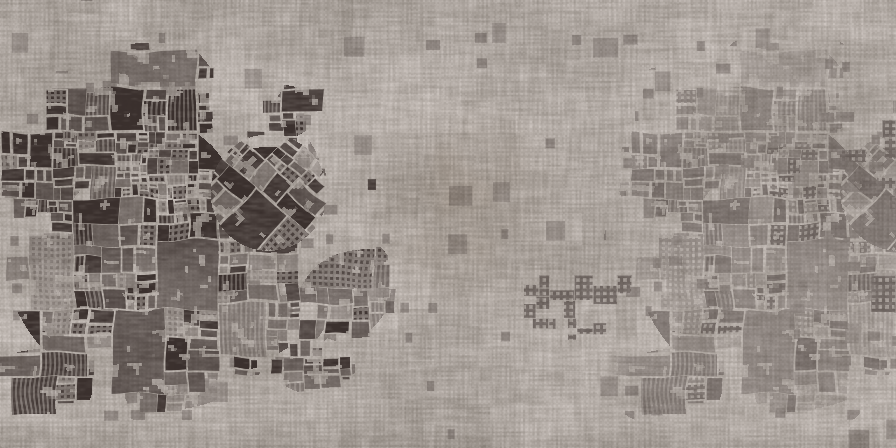
A Shadertoy shader for this pattern:

```glsl
// A woven linen sheet printed with an abstract town plan, dark at left, pale at right.
// Rectangles are split recursively into plots; ellipses decide which plots take ink,
// and each inked plot gets a hashed tone with a solid, striped or gridded fill.

const vec3 LINEN_LIGHT = vec3(0.78, 0.75, 0.73);
const vec3 LINEN_SHADE = vec3(0.55, 0.52, 0.49);
const vec3 INK = vec3(0.21, 0.17, 0.16);

// Town outline: centre xy, radii zw
const vec4 DISTRICTS[11] = vec4[11](
    vec4(0.38, 0.39, 0.34, 0.21), vec4(0.35, 0.78, 0.12, 0.11),
    vec4(0.15, 0.74, 0.11, 0.08), vec4(0.10, 0.62, 0.11, 0.09),
    vec4(0.34, 0.60, 0.17, 0.10), vec4(0.61, 0.56, 0.12, 0.14),
    vec4(0.645, 0.757, 0.05, 0.058), vec4(0.79, 0.36, 0.09, 0.11),
    vec4(0.10, 0.165, 0.10, 0.08), vec4(0.39, 0.155, 0.10, 0.08),
    vec4(0.71, 0.172, 0.08, 0.05));

float hash(vec2 p) {
    vec3 q = fract(vec3(p.xyx) * 0.1031);
    q += dot(q, q.yzx + 33.33);
    return fract((q.x + q.y) * q.z);
}

float noise(vec2 p) {
    vec2 i = floor(p), f = fract(p);
    f = f * f * (3.0 - 2.0 * f);
    return mix(mix(hash(i), hash(i + vec2(1, 0)), f.x),
               mix(hash(i + vec2(0, 1)), hash(i + vec2(1, 1)), f.x), f.y);
}

float fbm(vec2 p) {
    float sum = 0.0, amp = 0.5;
    for (int i = 0; i < 4; i++) {
        sum += amp * noise(p);
        p = p * 2.03 + 7.1;
        amp *= 0.5;
    }
    return sum;
}

// Recursive random split of a box; returns plot centre xy and half size zw
vec4 plotAt(vec2 p, vec2 lo, vec2 hi, int levels, float seed) {
    for (int i = 0; i < levels; i++) {
        vec2 size = hi - lo;
        float h = hash((lo + hi) * 311.0 + seed + float(i));
        if (i > 5 && h < 0.16) break;
        float ratio = mix(0.32, 0.68, fract(h * 17.0));
        if (size.x > size.y * 1.15) {
            float cut = lo.x + size.x * ratio;
            if (p.x < cut) hi.x = cut; else lo.x = cut;
        } else {
            float cut = lo.y + size.y * ratio;
            if (p.y < cut) hi.y = cut; else lo.y = cut;
        }
    }
    return vec4(lo + hi, hi - lo) * 0.5;
}

float insideBox(vec2 p, vec4 box, float gap, float px) {
    vec2 d = box.zw - abs(p - box.xy) - gap;
    return smoothstep(-0.6 * px, 0.6 * px, min(d.x, d.y));
}

float stripe(float x, float period, float px) {
    float d = abs(fract(x / period) - 0.5) * period;
    return 1.0 - smoothstep(0.16 * period, 0.16 * period + px, d);
}

float townDensity(vec2 p) {
    float best = -1.0;
    for (int i = 0; i < 11; i++) {
        vec2 d = abs(p - DISTRICTS[i].xy) / DISTRICTS[i].zw;
        best = max(best, 1.0 - pow(dot(d * d * d, vec2(1)), 0.333));
    }
    return best;
}

// Ink coverage of the town; lightness 1 prefers open grids over solid fills
float townInk(vec2 p, float lightness, float seed, float px) {
    vec2 pivot = vec2(0.60, 0.57);
    float turn = 0.72 * step(length(p - pivot), 0.13);
    mat2 spin = mat2(cos(turn), sin(turn), -sin(turn), cos(turn));
    vec2 q = spin * (p - pivot) + pivot;
    q += 0.010 * (vec2(noise(p * 16.0), noise(p * 16.0 + 40.0)) - 0.5);
    vec4 plot = plotAt(q, vec2(-0.06, 0.0), vec2(1.0), 10, seed);
    vec2 middle = transpose(spin) * (plot.xy - pivot) + pivot;
    float kind = hash(plot.xy * 713.0 + seed), tone = hash(plot.xy * 457.0 + 9.0);

    float present = step(0.0, townDensity(mix(p, middle, 0.65)) + 0.30 * (kind - 0.55));
    float road = mix(0.0006, 0.0034, step(0.45, fract(kind * 7.0)));
    float body = insideBox(q, plot, road, px);
    float upper = smoothstep(0.32, 0.50, p.y);
    float ink = mix(0.22, 0.98, pow(tone, mix(1.15, 0.45, upper)));
    float grid = max(stripe(q.x, 0.013, px), stripe(q.y, 0.013, px));
    float fill = 1.0;
    if (kind < 0.24) fill = mix(1.0 - 0.5 * grid, 0.25 + 0.9 * grid, lightness);
    else if (kind < 0.38) fill = 0.55 + 0.45 * stripe(q.x, 0.010, px);
    float courtyards = smoothstep(0.76, 0.80, noise(floor(q * 150.0) * 0.37 + 5.0));
    return present * body * ink * fill * (1.0 - 0.75 * courtyards);
}

// Loose squares scattered in a grid of cells
float scatter(vec2 p, float cell, float chance, float px) {
    vec2 id = floor(p / cell);
    float h = hash(id + 71.0);
    vec2 shift = (vec2(hash(id + 3.0), hash(id + 8.0)) - 0.5) * 0.4;
    vec4 box = vec4((id + 0.5 + shift) * cell, vec2(0.12 + 0.18 * h, 0.2) * cell);
    return insideBox(p, box, 0.0, px) * step(hash(id + 19.0), chance);
}

vec3 linen(vec2 p, float px) {
    vec4 patchA = plotAt(p, vec2(0), vec2(2, 1), 9, 5.0);
    vec4 patchB = plotAt(p * vec2(0.6, 1.0), vec2(0), vec2(1.2, 1), 10, 31.0);
    float light = 0.60 + 0.20 * (hash(patchA.xy * 91.0) - 0.5);
    light += 0.16 * (hash(patchB.xy * 53.0) - 0.5) + 0.42 * (fbm(p * 5.0) - 0.47);
    light += 0.30 * (noise(p * vec2(25.0, 230.0)) - 0.5);
    light += 0.30 * (noise(p * vec2(230.0, 25.0)) - 0.5);
    light -= 0.16 * max(stripe(p.x, 0.0104, px), stripe(p.y, 0.0104, px));
    light += 0.12 * (hash(floor(p * 256.0)) - 0.5);
    light -= 0.20 * (1.0 - smoothstep(0.0, 0.06, p.y));
    return mix(LINEN_SHADE, LINEN_LIGHT, clamp(light + 0.10, -0.2, 1.1));
}

void mainImage(out vec4 fragColor, in vec2 fragCoord) {
    float px = 1.0 / iResolution.y;
    vec2 p = fragCoord * px;
    vec3 color = linen(p, px);

    // Dark town and its faded repeat
    vec2 echo = p - vec2(1.406, 0.0);
    float dark = townInk(p, 0.0, 2.0, px) * step(p.x, 1.0);
    float pale = townInk(echo, 1.0, 2.0, px) * smoothstep(-0.06, 0.0, echo.x);
    pale *= 0.46 * mix(1.0, 0.62, smoothstep(0.60, 0.75, p.y));

    // Open gridded plots between the towns and at the right edge
    vec4 plot = plotAt(p, vec2(1.0, 0.0), vec2(2.0, 1.0), 9, 47.0);
    float cluster = 1.0 - length((plot.xy - vec2(1.27, 0.40)) / vec2(0.15, 0.18));
    cluster = max(cluster, 1.0 - length((plot.xy - vec2(1.96, 0.50)) / vec2(0.10, 0.22)));
    float open = step(0.55, hash(plot.xy * 337.0)) * step(0.0, cluster);
    float mesh = max(stripe(p.x, 0.015, px), stripe(p.y, 0.015, px));
    open *= insideBox(p, plot, 0.001, px) * (0.12 + 0.38 * mesh);

    // Loose squares gather near the towns
    float nearTown = max(townDensity(p), townDensity(echo));
    float chance = 0.05 + 0.30 * smoothstep(-0.6, 0.1, nearTown);
    float loose = 0.30 * scatter(p, 0.055, chance, px);
    loose = max(loose, 0.22 * scatter(p + 0.02, 0.11, 0.12, px));
    float lone = 0.8 * insideBox(p, vec4(0.83, 0.588, 0.009, 0.012), 0.0, px);

    float ink = max(max(dark, pale), max(max(open, loose), lone));
    ink *= 0.88 + 0.24 * noise(p * vec2(60.0, 200.0));
    color = mix(color, INK, clamp(ink, 0.0, 0.96));

    // Brown stain on the bare cloth
    float stain = exp(-40.0 * dot(p - vec2(1.03, 0.55), p - vec2(1.03, 0.55)));
    color *= 1.0 - stain * fbm(p * 14.0) * vec3(0.12, 0.15, 0.19);
    fragColor = vec4(color, 1.0);
}
```
